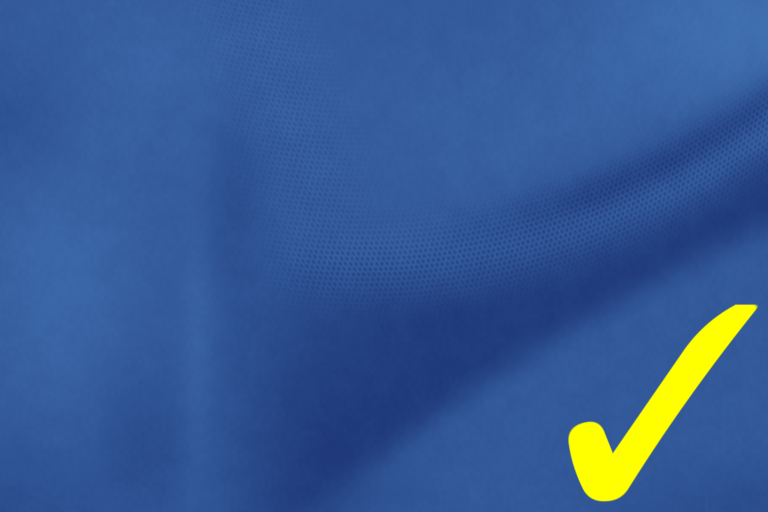
Write a WebGL 1 fragment shader that draws this texture.

```glsl
precision highp float;
// Softly folded blue woven cloth with a flat yellow check mark at lower right.

uniform vec2 u_resolution;

const vec3 SHADE = vec3(0.115, 0.215, 0.465);
const vec3 LIT = vec3(0.232, 0.405, 0.660);
const vec3 MARK = vec3(1.0, 1.0, 0.0);
const vec2 MARK_NOTCH = vec2(1.197, 0.115);
const float WEAVE_COUNT = 98.0;
const float WEAVE_DEPTH = 0.34;
const float GRAIN = 0.07;

float hash(vec2 p) {
  vec3 q = fract(vec3(p.xyx) * 0.1031);
  q += dot(q, q.yzx + 33.33);
  return fract((q.x + q.y) * q.z);
}

float noise(vec2 p) {
  vec2 i = floor(p), f = fract(p);
  f = f * f * (3.0 - 2.0 * f);
  return mix(mix(hash(i), hash(i + vec2(1.0, 0.0)), f.x),
             mix(hash(i + vec2(0.0, 1.0)), hash(i + 1.0), f.x), f.y);
}

float bell(float x, float width) {
  x /= width;
  return exp(-x * x);
}

float blob(vec2 p, vec2 center, vec2 radius) {
  vec2 d = (p - center) / radius;
  return exp(-dot(d, d));
}

float smoothMax(float a, float b, float k) {
  float h = max(k - abs(a - b), 0.0) / k;
  return max(a, b) + 0.25 * h * h * k;
}

// Height of the crest of the main fold
float ridgeHeight(float x) {
  float d = x - 0.75;
  return 0.49 + 0.0325 * d + 0.428 * d * d;
}

// Height of the lower border of the fold's shadow
float shadowHeight(float x) {
  float d = 1.5 - x;
  return 0.54 - 0.46 * d - 0.17 * d * d;
}

// Light on the cloth: 0 is SHADE, 1 is LIT
float clothLight(vec2 p) {
  float fromRidge = p.y - ridgeHeight(p.x);
  float fromShadow = p.y - shadowHeight(p.x);
  float t = 0.71;

  // Broad highlights and hollows
  t += 0.42 * blob(p, vec2(1.46, 0.95), vec2(0.30, 0.17));
  t += 0.14 * blob(p, vec2(1.00, 0.75), vec2(0.35, 0.18));
  t += 0.16 * blob(p, vec2(0.32, 0.88), vec2(0.28, 0.20));
  t += 0.24 * blob(p, vec2(0.12, 0.45), vec2(0.17, 0.26));
  t -= 0.20 * blob(p, vec2(0.02, 0.77), vec2(0.12, 0.12));
  t -= 0.24 * blob(p, vec2(0.28, 0.14), vec2(0.09, 0.15));
  t -= 0.25 * blob(p, vec2(0.00, 0.00), vec2(0.22, 0.14));
  t -= 0.25 * blob(p, vec2(1.50, 0.00), vec2(0.30, 0.09));

  // Upright crease on the left and the valley beside it
  t += 0.20 * bell(p.x - 0.385, 0.030) * bell(p.y - 0.29, 0.26);
  t -= 0.22 * blob(p, vec2(0.46, 0.62), vec2(0.06, 0.20));
  t -= 0.38 * blob(p, vec2(0.59, 0.08), vec2(0.17, 0.30));

  // Main fold: shadow below the crest, thin shadow above it
  float band = smoothstep(-0.035, 0.07, fromShadow)
             * (1.0 - smoothstep(-0.13, 0.03, fromRidge));
  t -= 0.60 * band * smoothstep(0.40, 0.90, p.x);
  t -= 0.52 * bell(fromRidge - 0.045, 0.052) * smoothstep(0.75, 1.25, p.x);
  t += 0.15 * bell(fromRidge + 0.01, 0.035) * smoothstep(0.9, 1.4, p.x);
  return t;
}

// Region where the threads are in focus
float weaveFocus(vec2 p) {
  float along = bell(p.y - ridgeHeight(p.x), 0.075) * smoothstep(0.45, 0.65, p.x);
  float upright = bell(p.x - 0.64 + 0.31 * (p.y - 0.53), 0.11)
                * smoothstep(0.35, 0.55, p.y) * mix(0.9, 0.5, p.y);
  return max(along, upright);
}

// Staggered dark gaps between threads
float weave(vec2 p) {
  vec2 cell = vec2(p.x + 0.25 * p.y, p.y - ridgeHeight(p.x)) * WEAVE_COUNT;
  cell.x += 0.5 * mod(floor(cell.y), 2.0);
  vec2 d = fract(cell) - 0.5;
  return 0.35 - smoothstep(0.48, 0.12, length(d * vec2(1.0, 0.8)));
}

// Signed distance estimate of the check mark, from its inner notch
float checkMark(vec2 q) {
  float right = 0.82 * (q.x - 0.075 - 0.66 * q.y - 0.25 * q.y * q.y);
  float left = 0.95 * (-0.083 - 0.21 * q.y + 2.02 * q.y * q.y - q.x);
  float cap = dot(q - vec2(0.193, 0.264), vec2(-0.486, 0.874));
  float longArm = smoothMax(0.82 * (0.69 * q.y - q.x), cap, 0.03);
  longArm = max(longArm, q.y - 0.290);
  float shortTop = q.y - 0.064 - 0.17 * (q.x + 0.031);
  float shortArm = smoothMax(0.93 * (q.x + 0.4 * q.y), shortTop, 0.025);
  shortArm = smoothMax(shortArm, left, 0.035);
  float body = smoothMax(min(longArm, shortArm), right, 0.012);
  return smoothMax(max(body, left), -0.094 - q.y, 0.025);
}

void main() {
  vec2 p = gl_FragCoord.xy / u_resolution.y;
  float light = clothLight(p);
  light += WEAVE_DEPTH * weaveFocus(p) * weave(p);
  light += GRAIN * (noise(p * vec2(150.0, 110.0)) + noise(p * 28.0) - 1.0);
  vec3 color = mix(SHADE, LIT, light);

  float edge = 1.0 / u_resolution.y;
  float mark = 1.0 - smoothstep(-edge, edge, checkMark(p - MARK_NOTCH));
  gl_FragColor = vec4(mix(color, MARK, mark), 1.0);
}
```
